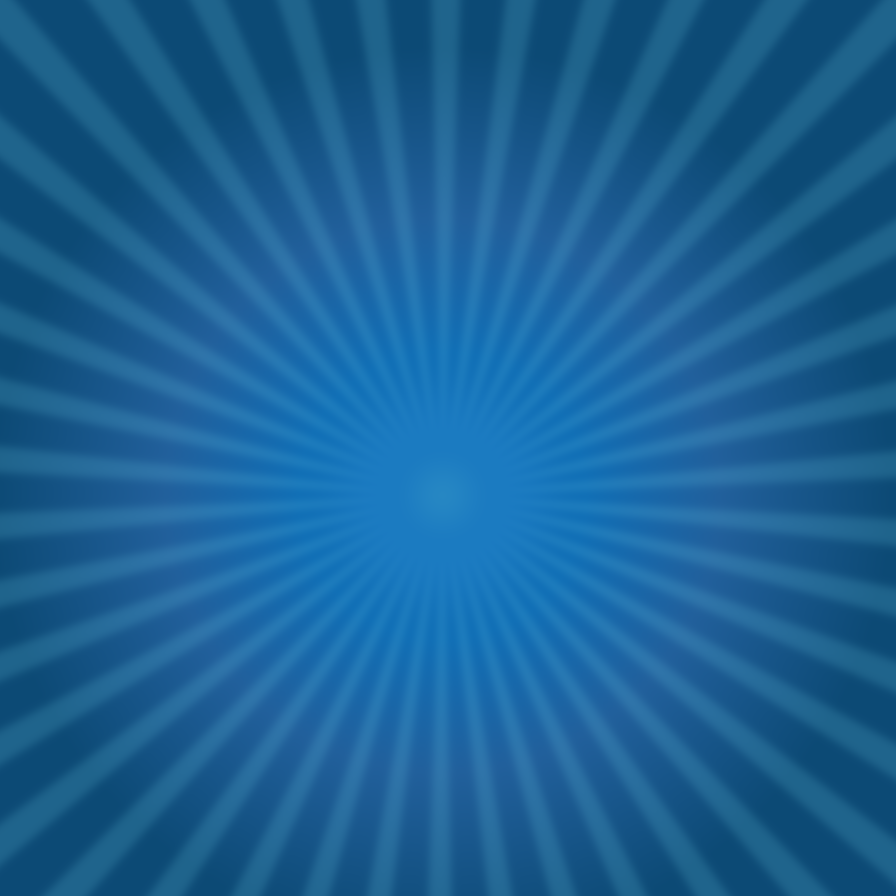
Reproduce this background procedurally as a Shadertoy shader.

```glsl
// A blue sunburst: soft pale rays fan out from a glow just below the middle.
// The rays are a Fourier series of a square wave over the angle, damped by a
// blur of constant width, so that they melt together close to the centre.

#define CENTER vec2(0.494, 0.447)
#define RAY_COUNT 42.0
#define RAY_DUTY 0.39      // share of each period that a ray covers
#define RAY_TILT 0.0065    // clockwise turn in radians
#define RAY_BLUR 0.0046    // blur sigma in canvas units
#define RAY_ALPHA 0.20
#define HARMONICS 14

const float PI = 3.14159;

const vec3 GLOW_COLOR = vec3(0.125, 0.505, 0.755);
const vec3 CORE_COLOR = vec3(0.080, 0.455, 0.745);
const vec3 BRIGHT_COLOR = vec3(0.060, 0.430, 0.710);
const vec3 RING_COLOR = vec3(0.130, 0.375, 0.610);
const vec3 EDGE_COLOR = vec3(0.048, 0.290, 0.460);
const vec3 RAY_COLOR = vec3(0.42, 0.80, 0.90);

// Radial gradient from the glow out to the dark border
vec3 backdrop(float radius) {
    vec3 color = mix(GLOW_COLOR, CORE_COLOR, smoothstep(0.0, 0.055, radius));
    color = mix(color, BRIGHT_COLOR, smoothstep(0.07, 0.16, radius));
    color = mix(color, RING_COLOR, clamp((radius - 0.16) / 0.15, 0.0, 1.0));
    return mix(color, EDGE_COLOR, clamp((radius - 0.31) / 0.19, 0.0, 1.0));
}

// Blurred coverage of the rays, from 0 to 1
float rayCoverage(float angle, float radius) {
    float phase = RAY_COUNT * (angle - RAY_TILT);
    float blur = RAY_COUNT * RAY_BLUR / max(radius, 0.001);
    float coverage = RAY_DUTY;
    for (int i = 1; i <= HARMONICS; i++) {
        float n = float(i);
        float amplitude = 2.0 * sin(n * PI * RAY_DUTY) / (n * PI);
        float damping = exp(-0.5 * n * n * blur * blur);
        coverage += amplitude * damping * cos(n * phase);
    }
    return clamp(coverage, 0.0, 1.0);
}

void mainImage(out vec4 fragColor, in vec2 fragCoord) {
    float canvasSize = min(iResolution.x, iResolution.y);
    vec2 p = (fragCoord - CENTER * iResolution.xy) / canvasSize;
    float radius = length(p);
    float angle = atan(p.x, p.y + 1e-5); // clockwise from straight up

    vec3 color = backdrop(radius);
    color = mix(color, RAY_COLOR, RAY_ALPHA * rayCoverage(angle, radius));
    fragColor = vec4(color, 1.0);
}
```
